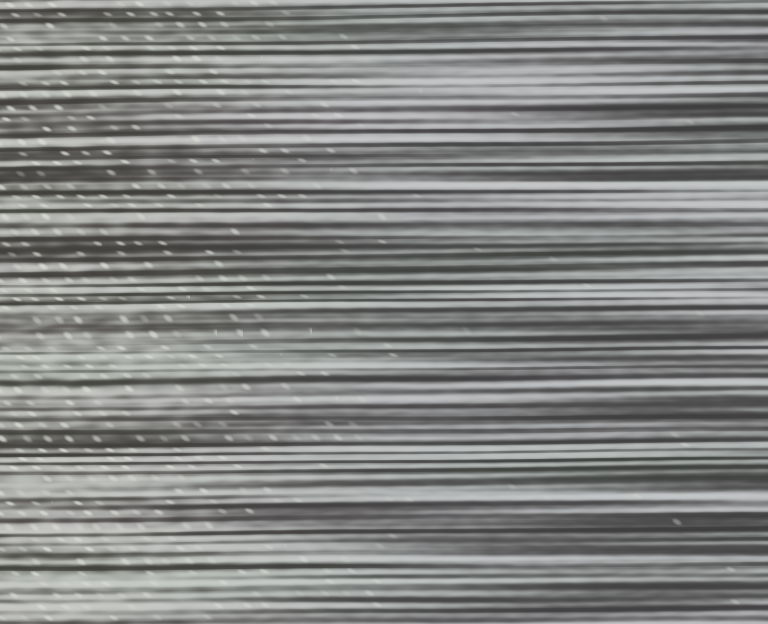
Give the GLSL for this texture, as a WebGL 2 fragment shader.

```glsl
#version 300 es
precision highp float;
// Taut grey threads running sideways, with pale stitch flecks fading out from the left.

uniform vec2 u_resolution;
out vec4 fragColor;

const float TAU = 6.28318;
const float THREADS = 55.0;       // threads per canvas height
const float STITCHES = 28.0;      // stitch cells per canvas height, along a thread

float hash(vec2 p) {
    vec3 q = fract(p.xyx * 0.1031);
    q += dot(q, q.yzx + 33.33);
    return fract((q.x + q.y) * q.z);
}

float cornerSlope(vec2 corner, vec2 offset) {
    float angle = TAU * hash(corner);
    return dot(vec2(cos(angle), sin(angle)), offset);
}

// Gradient noise, roughly -0.7 to 0.7
float gradientNoise(vec2 p) {
    vec2 i = floor(p);
    vec2 f = p - i;
    vec2 w = f * f * f * (f * (f * 6.0 - 15.0) + 10.0);
    vec2 e = vec2(0.0, 1.0);
    float low = mix(cornerSlope(i, f), cornerSlope(i + e.yx, f - e.yx), w.x);
    float high = mix(cornerSlope(i + e.xy, f - e.xy), cornerSlope(i + e.yy, f - e.yy), w.x);
    return mix(low, high, w.y);
}

// Noise drawn out along the threads
float streaks(vec2 p, float along, float across, float seed) {
    return gradientNoise(p * vec2(along, across) + vec2(seed * 3.17, seed * 7.43));
}

// Thin dark gap around each whole thread number, fading in and out along x
float gapShade(float x, float thread, float crest) {
    float id = floor(thread + 0.5);
    float strength = hash(vec2(id, 5.0)) + 0.9 * gradientNoise(vec2(x * 1.8, id * 7.37));
    return (1.0 - smoothstep(0.0, 0.45, crest)) * clamp(strength, 0.0, 1.0);
}

// Small slanted highlight in some of the cells along each thread
float stitchFleck(float x, float thread, float density) {
    float row = floor(thread);
    float along = x * STITCHES + row * 0.37 + 0.5 * hash(vec2(row, 9.0));
    vec2 cell = vec2(floor(along), row);
    float centre = mix(0.35, 0.65, hash(cell + 17.0));
    vec2 d = vec2(fract(along) - centre, fract(thread) - 0.55);
    d.y += 0.6 * d.x;
    float shape = 1.0 - smoothstep(0.2, 1.0, length(d / vec2(0.3, 0.29)));
    float present = step(hash(cell + 41.0), density);
    return shape * present * mix(0.35, 1.0, hash(cell + 73.0));
}

void main() {
    vec2 p = gl_FragCoord.xy / u_resolution.y;

    // Slight tilt and sway of the whole bundle
    p.y += 0.004 * gradientNoise(p * vec2(1.6, 5.0)) - 0.008 * p.x;

    // Thread numbering with uneven spacing
    float thread = p.y * THREADS + 0.9 * gradientNoise(vec2(p.x * 0.25, p.y * 19.0));
    float crest = 0.5 - 0.5 * cos(TAU * thread);
    float leftSide = 1.0 - smoothstep(0.05, 0.75, p.x);

    // Light and dark of broad bands, threads and fine fibres
    float light = 0.1 + 0.8 * (crest - 0.5);
    light += 1.3 * streaks(p, 0.8, 15.0, 1.0);
    light += 1.9 * streaks(p, 1.0, 58.0, 2.0);
    light += 1.2 * streaks(p, 1.7, 112.0, 3.0);
    light += 0.7 * leftSide * streaks(p, 24.0, 75.0, 4.0);
    light += 0.25 * streaks(p, 30.0, 130.0, 5.0);
    light -= 0.95 * gapShade(p.x, thread, crest);
    float tone = 0.515 + 0.275 * tanh(light);

    // Cool in the lights, neutral in the shadows, warmer to the left
    vec3 coolTint = vec3(-0.008, 0.003, 0.004) * smoothstep(0.3, 0.7, tone);
    vec3 plumTint = vec3(0.006, -0.005, 0.006) * streaks(p, 0.9, 12.0, 6.0) * 2.0;
    vec3 warmTint = vec3(0.008, 0.004, -0.012) * leftSide;
    vec3 color = vec3(tone) + coolTint + plumTint + warmTint;

    // Stitch highlights
    float density = 0.02 + 0.75 * leftSide;
    float fleck = stitchFleck(p.x, thread, density);
    color = mix(color, vec3(0.86, 0.87, 0.84), fleck * mix(0.4, 0.8, leftSide));

    fragColor = vec4(color, 1.0);
}
```
